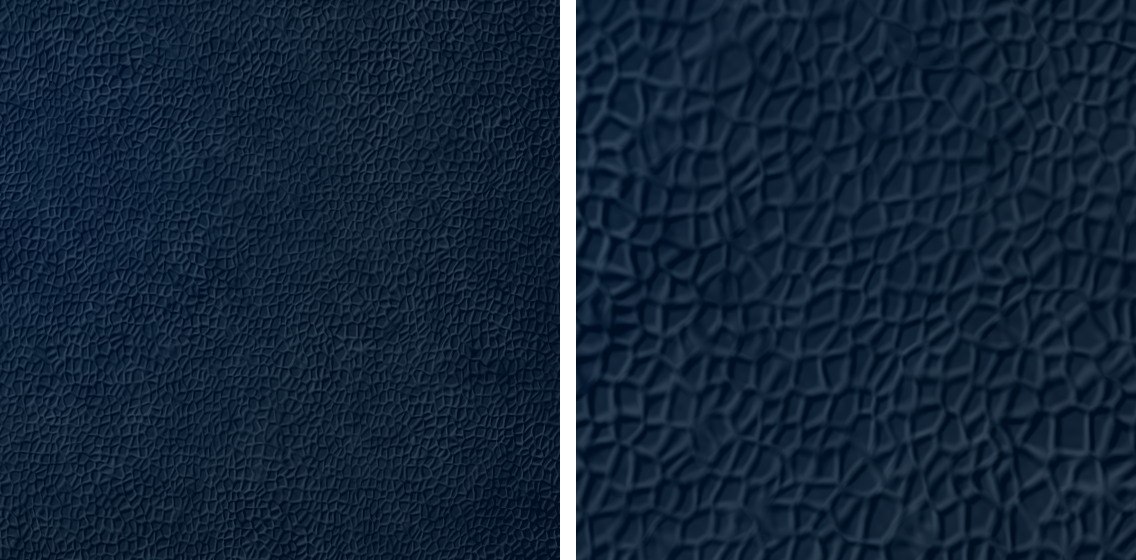
Left: the whole. Right: its middle third, enlarged.
This texture is drawn by a Shadertoy shader. Its source:

```glsl
const vec3 DEEP_NAVY = vec3(0.02, 0.09, 0.16);
const vec3 PALE_NAVY = vec3(0.15, 0.22, 0.29);
const vec3 BLUE_TINT = vec3(-0.012, 0.002, 0.028);
const vec2 PEBBLES = vec2(72.0, 53.0);      // pebbles across and up the canvas
const float LEAN = 0.22;                    // rightward slant of the pebbles
const float BEND = 0.012;                   // wander of the pebble rows
const vec2 SHADOW_OFFSET = vec2(-0.30, 0.20); // in pebbles, toward the light
const float RIDGE_WIDTH = 0.42;
const float RELIEF = 0.66;
const float BASE_TONE = 0.37;
const float GRAIN = 0.20;

vec2 hash2(vec2 p) {
    vec3 q = fract(vec3(p.xyx) * vec3(0.1031, 0.1030, 0.0973));
    q += dot(q, q.yzx + 33.33);
    return fract((q.xx + q.yz) * q.zy);
}

float noise(vec2 p) {
    vec2 cell = floor(p), f = fract(p);
    f = f * f * (3.0 - 2.0 * f);
    float low = mix(hash2(cell).x, hash2(cell + vec2(1, 0)).x, f.x);
    float high = mix(hash2(cell + vec2(0, 1)).x, hash2(cell + vec2(1, 1)).x, f.x);
    return mix(low, high, f.y);
}

// Soft raised line along the borders between irregular pebbles
float ridge(vec2 p) {
    vec2 cell = floor(p), f = fract(p);
    float nearest = 8.0, second = 8.0;
    for (int y = -1; y <= 1; y++) {
        for (int x = -1; x <= 1; x++) {
            vec2 neighbour = vec2(x, y);
            vec2 seed = 0.08 + 0.84 * hash2(cell + neighbour + 40.0);
            float d = length(neighbour + seed - f);
            second = min(second, max(nearest, d));
            nearest = min(nearest, d);
        }
    }
    return 1.0 - smoothstep(0.0, RIDGE_WIDTH, second - nearest);
}

// Slanted, gently bent pebble coordinates
vec2 hideCoords(vec2 p) {
    vec2 bend = vec2(noise(p * 7.0), noise(p * 7.0 + 19.0)) - 0.5;
    vec2 wobble = vec2(noise(p * 60.0 + 5.0), noise(p * 60.0 + 31.0)) - 0.5;
    p += BEND * 2.0 * bend + BEND * 0.5 * wobble;
    p.x -= LEAN * p.y;
    return p * PEBBLES + 100.0;
}

void mainImage(out vec4 fragColor, in vec2 fragCoord) {
    vec2 uv = fragCoord / iResolution.xy;
    vec2 p = fragCoord / iResolution.y;

    // Lit ridges, each with a shadow on the side away from the light
    vec2 hide = hideCoords(p);
    float lit = ridge(hide) * mix(0.6, 1.4, noise(hide * 0.8 + 7.0));
    float shade = ridge(hide + SHADOW_OFFSET) * mix(0.75, 1.25, noise(hide * 0.6));
    float contrast = mix(0.8, 1.2, noise(p * 9.0 + 3.0));
    float tone = BASE_TONE + RELIEF * contrast * (lit - shade);

    // Fine grain and faint mottling
    tone += GRAIN * (noise(p * 210.0) - 0.5);
    tone += 0.16 * (noise(p * 24.0 + 11.0) - 0.5);

    // Broad light from the left, fading to the right and lower edges
    tone += 0.10 * (0.5 - uv.x);
    tone -= 0.22 * smoothstep(0.72, 1.0, uv.x);
    tone -= 0.16 * smoothstep(0.22, 0.0, uv.y);

    vec3 colour = mix(DEEP_NAVY, PALE_NAVY, clamp(tone, -0.28, 1.5));
    vec2 tintSpan = (uv - vec2(0.08, 0.68)) / vec2(0.34, 0.42);
    colour += BLUE_TINT * exp(-dot(tintSpan, tintSpan));
    fragColor = vec4(max(colour, 0.0), 1.0);
}
```
